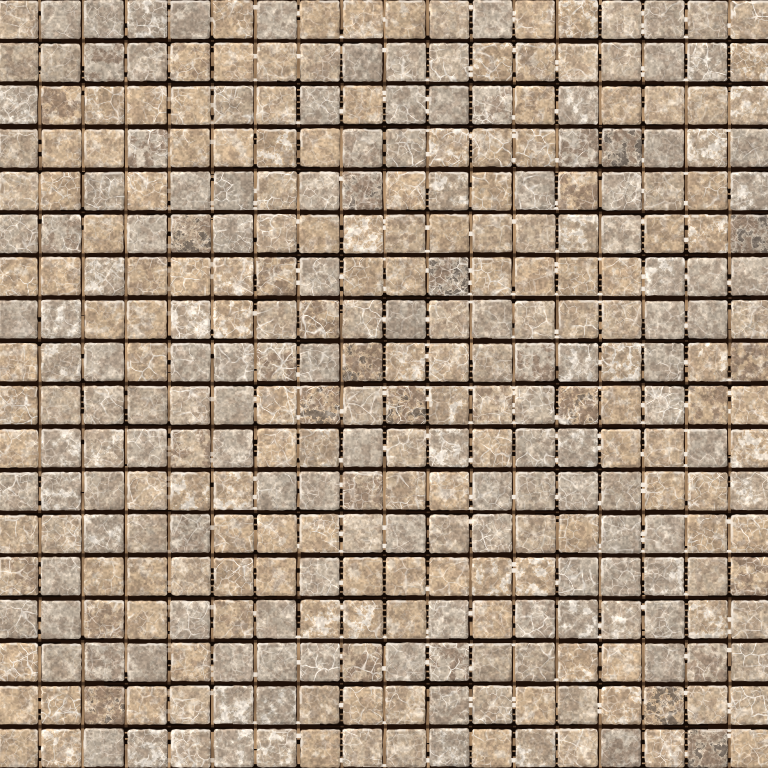
Give the GLSL for this texture, as a three.js fragment shader.

```glsl
// Tumbled marble mosaic: 18 by 18 small square tiles in tan, grey and brown,
// with dark open joints across and tan backing cords with beads running down.
// Each tile is a worn rounded box with fine grain and a web of cracked veins.

varying vec2 vUv;

const vec2 GRID_SCALE = vec2(17.82, 17.92);   // tiles per canvas
const vec2 GRID_SHIFT = vec2(0.083, 0.034);   // cropping at the borders
const float SOFT = 0.019;                     // edge blur, in tiles

const vec3 TAN = vec3(0.80, 0.695, 0.57);
const vec3 GREY = vec3(0.745, 0.69, 0.62);
const vec3 PALE = vec3(0.90, 0.84, 0.765);
const vec3 BROWN = vec3(0.54, 0.45, 0.38);
const vec3 SLATE = vec3(0.35, 0.31, 0.28);
const vec3 VEIN = vec3(0.97, 0.93, 0.88);
const vec3 JOINT = vec3(0.12, 0.065, 0.035);
const vec3 CORD = vec3(0.74, 0.60, 0.45);

float hash(vec2 p) {
  vec3 q = fract(vec3(p.xyx) * 0.1031);
  q += dot(q, q.yzx + 33.33);
  return fract((q.x + q.y) * q.z);
}

vec2 hash2(vec2 p) {
  return vec2(hash(p + 3.7), hash(p + 71.3));
}

float noise(vec2 p) {
  vec2 i = floor(p);
  vec2 f = fract(p);
  f = f * f * (3.0 - 2.0 * f);
  float low = mix(hash(i), hash(i + vec2(1.0, 0.0)), f.x);
  float high = mix(hash(i + vec2(0.0, 1.0)), hash(i + 1.0), f.x);
  return mix(low, high, f.y);
}

float fbm(vec2 p) {
  float sum = 0.0;
  float gain = 0.53;
  for (int i = 0; i < 4; i++) {
    sum += gain * noise(p);
    p = mat2(1.6, 1.2, -1.2, 1.6) * p + 7.3;
    gain *= 0.6;
  }
  return sum * 0.86;
}

float roundBox(vec2 p, vec2 halfSize, float radius) {
  vec2 d = abs(p) - halfSize + radius;
  return length(max(d, 0.0)) + min(max(d.x, d.y), 0.0) - radius;
}

// Bright web along the borders of scattered cells
float crackWeb(vec2 p, float width) {
  p += 0.25 * vec2(noise(p * 2.5), noise(p * 2.5 + 17.0));
  vec2 base = floor(p);
  float nearest = 8.0;
  float second = 8.0;
  for (int y = -1; y <= 1; y++) {
    for (int x = -1; x <= 1; x++) {
      vec2 cell = base + vec2(float(x), float(y));
      float d = length(cell + hash2(cell) - p);
      second = min(second, max(nearest, d));
      nearest = min(nearest, d);
    }
  }
  return 1.0 - smoothstep(0.0, width, second - nearest);
}

// Stone colour of one tile; p is centred on the tile
vec3 marble(vec2 p, vec2 id) {
  float tone = hash(id + 11.0);
  float kind = hash(id + 57.0);
  vec2 q = p + 40.0 * hash2(id);
  float cloud = fbm(q * 5.0);
  float blotch = fbm(q * 5.5 + 31.0);

  vec3 stone = mix(GREY, TAN, smoothstep(0.15, 0.75, tone + 0.6 * (cloud - 0.5)));
  stone = mix(stone, PALE, 0.8 * smoothstep(0.48, 0.74, cloud));
  float brownness = 0.4 + 0.4 * smoothstep(0.75, 1.0, kind);
  stone = mix(stone, BROWN, brownness * smoothstep(0.58, 0.36, blotch));
  stone = mix(stone, SLATE, 0.7 * step(0.965, kind) * smoothstep(0.54, 0.68, blotch));
  stone = mix(stone, VEIN, 0.75 * step(kind, 0.15) * smoothstep(0.54, 0.68, blotch));

  // Broken web of veins, coarse and fine
  float veining = 0.25 + 0.7 * hash(id + 23.0);
  float coarse = smoothstep(0.35, 0.7, noise(q * 3.0 + 9.0)) * crackWeb(q * 2.6, 0.13);
  float fine = smoothstep(0.3, 0.7, noise(q * 4.0 + 3.0)) * crackWeb(q * 5.2 + 13.0, 0.22);
  stone = mix(stone, VEIN, veining * max(coarse, 0.6 * fine));
  float grain = noise(q * 24.0) + 0.8 * noise(q * 13.0 + 5.0) - 0.9;
  return stone * (0.955 + 0.07 * hash(id + 91.0) + 0.21 * grain);
}

// Joint colour: dark gap, tan cord down each column line, dark and white beads
vec3 joints(vec2 g) {
  float column = floor(g.x + 0.5);
  float across = g.x - column + 0.02 * (noise(vec2(column * 5.0, g.y * 2.0)) - 0.5);
  float rowGap = abs(fract(g.y + 0.5) - 0.5);
  float cord = 1.0 - smoothstep(0.026, 0.026 + SOFT, abs(across - 0.014));
  cord *= mix(0.35, 1.0, smoothstep(0.02, 0.07, rowGap));
  cord *= 0.6 + 0.4 * noise(vec2(column * 3.0, g.y * 2.5));
  vec3 color = mix(JOINT, CORD, cord);

  float beadY = g.y * 7.0;
  float bead = 1.0 - smoothstep(0.25, 0.48, abs(fract(beadY) - 0.5));
  float cluster = smoothstep(0.3, 0.65, noise(vec2(column * 7.0, g.y * 0.9)));
  float amount = cluster * mix(0.25, 0.65, smoothstep(4.0, 8.0, column));
  float pick = hash(vec2(column, floor(beadY)) + 5.0);
  color = mix(color, JOINT * 0.6, bead * step(pick, amount));
  float glint = bead * step(0.86, pick) * smoothstep(2.0, 7.0, column);
  return mix(color, VEIN, glint * smoothstep(0.04, 0.08, rowGap));
}

void main() {
  vec2 g = vUv * GRID_SCALE + GRID_SHIFT;
  vec2 id = floor(g);
  vec2 p = fract(g) - 0.5 - 0.024 * (hash2(id + 8.0) - 0.5);

  // Worn tile outline
  float wear = 0.024 * (noise(g * 11.0) - 0.5);
  float edge = roundBox(p, vec2(0.462, 0.446), 0.06) + wear;
  float cover = 1.0 - smoothstep(-SOFT, SOFT, edge);

  // Lit upper left rim with pale chips, shaded lower right rim
  float rim = smoothstep(-0.08, -0.03, edge);
  float facing = clamp(2.0 * p.y - 1.2 * p.x, -1.0, 1.0);
  vec3 stone = marble(p, id) * (1.0 + 0.16 * rim * facing);
  float chip = rim * smoothstep(0.52, 0.72, noise(g * 5.0 + 40.0));
  stone = mix(stone, VEIN, 0.7 * chip * smoothstep(-0.3, 0.5, facing));

  gl_FragColor = vec4(mix(joints(g), stone, cover), 1.0);
}
```
